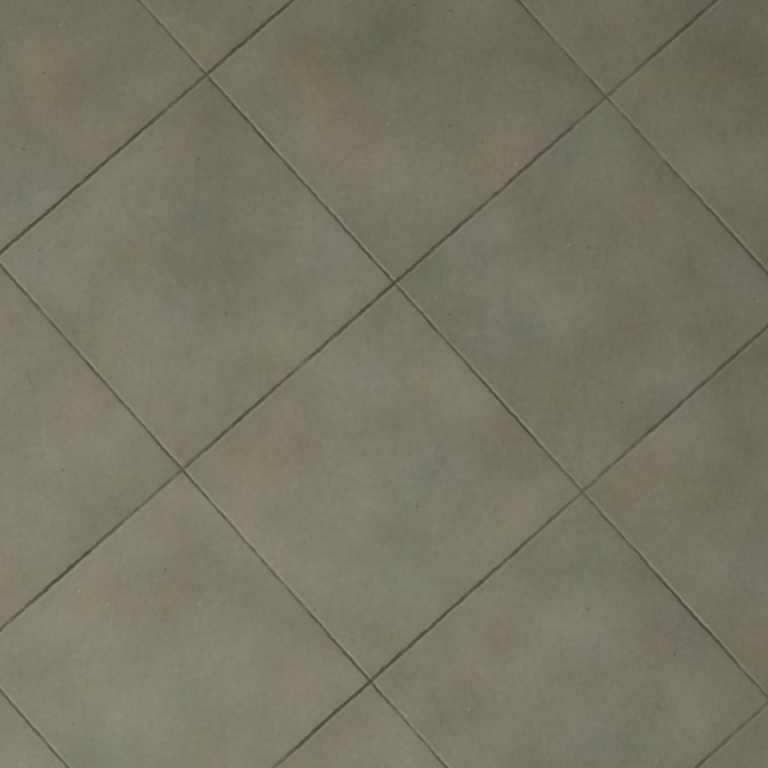
Write a Shadertoy shader that draws this texture.

```glsl
float hash(vec2 p) {
    vec3 q = fract(p.xyx * vec3(0.1031, 0.1030, 0.0973));
    q += dot(q, q.yzx + 33.33);
    return fract((q.x + q.y) * q.z);
}

vec2 gradientAt(vec2 cell) {
    float angle = 6.2832 * hash(cell);
    return vec2(cos(angle), sin(angle));
}

// Gradient noise, roughly -0.7 to 0.7
float noise(vec2 p) {
    vec2 i = floor(p), f = p - i;
    vec2 u = f * f * f * (f * (f * 6.0 - 15.0) + 10.0);
    vec2 e = vec2(1.0, 0.0);
    float low = mix(dot(gradientAt(i), f), dot(gradientAt(i + e.xy), f - e.xy), u.x);
    float high = mix(dot(gradientAt(i + e.yx), f - e.yx), dot(gradientAt(i + e.xx), f - e.xx), u.x);
    return mix(low, high, u.y);
}

float fbm(vec2 p) {
    float sum = 0.0, amplitude = 0.6;
    for (int i = 0; i < 5; i++) {
        sum += amplitude * noise(p);
        p = mat2(1.6, 1.2, -1.2, 1.6) * p + 17.3;
        amplitude *= 0.6;
    }
    return sum;
}

// Soft stripe centred on zero, never thinner than a pixel
vec2 stripe(vec2 d, vec2 halfWidth) {
    float soft = max(0.0032, 1.2 / iResolution.y);
    return 1.0 - smoothstep(halfWidth - 0.5 * soft, halfWidth + 0.5 * soft, abs(d));
}

void mainImage(out vec4 fragColor, in vec2 fragCoord) {
    vec2 p = fragCoord / iResolution.xy;

    // Slanted tile grid, very slightly sheared: columns are the two edge directions
    mat2 edges = mat2(0.2448, -0.2715, -0.2760, -0.2457);
    mat2 toGrid = inverse(edges);
    vec2 grid = toGrid * (p - vec2(0.513, 0.631));
    grid = toGrid * (p - vec2(0.513, 0.631 - 0.004 * grid.x * grid.y + 0.003 * grid.y));
    vec2 tile = floor(grid);
    vec2 d = (grid - floor(grid + 0.5)) * 0.367;
    d += 0.0010 * vec2(noise(p * 45.0), noise(p * 45.0 + 31.0));
    d += 0.0012 * vec2(noise(p * 150.0), noise(p * 150.0 + 31.0));

    // Mottled glaze, shifted for every tile, over a broad light falloff
    vec2 q = p + 7.0 * vec2(hash(tile + 20.0), hash(tile + 53.0));
    float grain = noise(p * 95.0) + noise(p * 170.0 + 9.0) + 0.8 * noise(p * 260.0 + 5.0);
    float tone = 0.70 - 0.42 * (p.x - 0.5) - 0.42 * (p.y - 0.5);
    tone -= 0.5 * dot(p - vec2(0.42, 0.45), p - vec2(0.42, 0.45));
    tone += 0.58 * fbm(q * 7.0) + 0.13 * grain + 0.10 * (hash(tile + 9.0) - 0.5);
    vec3 color = mix(vec3(0.405, 0.395, 0.33), vec3(0.52, 0.51, 0.44), tone);

    // Warm brown and cool green drifts
    color += fbm(q * 5.0 + 40.0) * vec3(0.028, -0.004, -0.010);
    color.b += 0.025 * noise(q * 9.0 + 80.0);

    // Rare faint pits and flecks
    vec2 speckCell = floor(p * 45.0);
    vec2 speckAt = 0.25 + 0.5 * vec2(hash(speckCell + 3.0), hash(speckCell + 71.0));
    float speck = 1.0 - smoothstep(0.03, 0.14, length(fract(p * 45.0) - speckAt));
    speck *= step(0.987, hash(speckCell + 120.0));
    color += speck * mix(-0.06, 0.05, step(0.5, hash(speckCell + 150.0)));

    // Uneven wear along the joints, with soft shading beside them
    vec2 wear = 0.72 + 0.75 * vec2(noise(p * 7.0 + 11.0), noise(p * 7.0 + 67.0));
    wear += 0.45 * vec2(noise(p * 60.0 + 3.0), noise(p * 60.0 + 47.0));
    wear = clamp(wear, 0.2, 1.0);
    color *= 1.0 - 0.05 * dot(exp(-abs(d) / 0.010), wear);

    // Lit tile rims, then dark grooves: one direction broad, the other fine
    vec2 rim = stripe(d + vec2(-0.0046, 0.0038), vec2(0.0015)) * wear;
    color += vec3(0.075, 0.075, 0.07) * max(0.5 * rim.x, rim.y);
    vec2 groove = stripe(d, vec2(0.0021, 0.0016)) * wear;
    color = mix(color, vec3(0.265, 0.255, 0.20), 0.80 * max(groove.x, groove.y));

    fragColor = vec4(clamp(color, 0.0, 1.0), 1.0);
}
```
